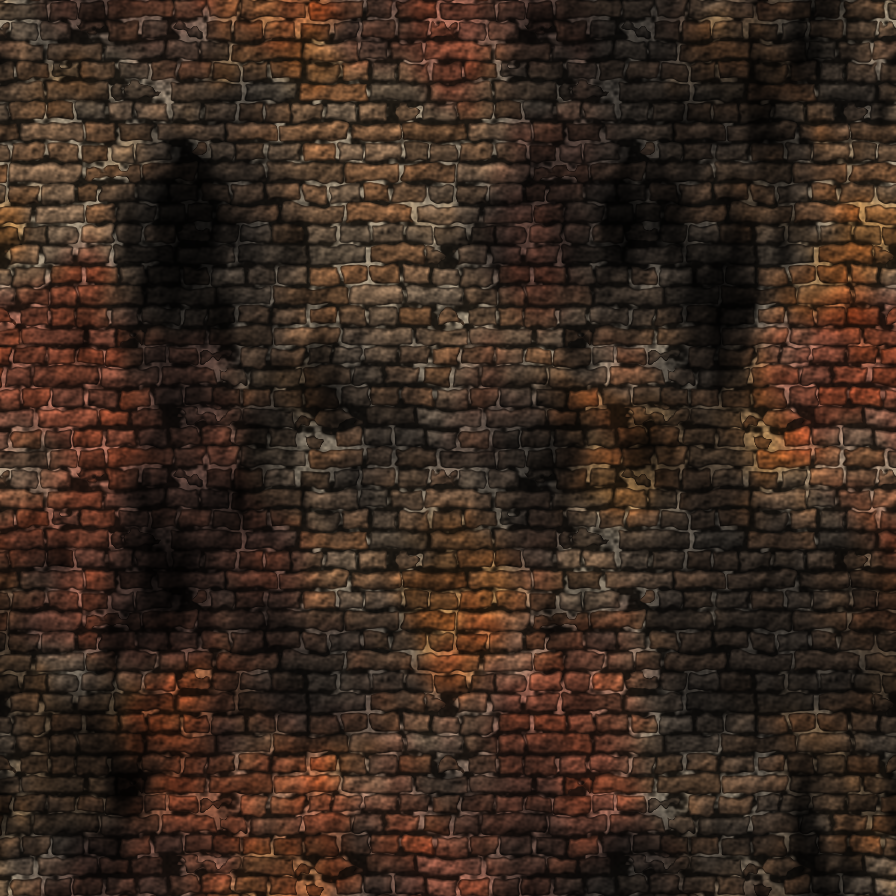
Give the GLSL for this texture, as a WebGL 2 fragment shader.

```glsl
#version 300 es
precision highp float;

uniform vec2 u_resolution;
out vec4 outColor;

float hash(vec2 p) {
    vec3 q = fract(p.xyx * 0.1031);
    q += dot(q, q.yzx + 33.33);
    return fract((q.x + q.y) * q.z);
}

// Value noise that wraps after "period" cells
float noise(vec2 p, vec2 period, float seed) {
    vec2 cell = floor(p), f = fract(p);
    f = f * f * (3.0 - 2.0 * f);
    vec2 a = mod(cell, period) + seed, b = mod(cell + 1.0, period) + seed;
    return mix(mix(hash(a), hash(vec2(b.x, a.y)), f.x),
               mix(hash(vec2(a.x, b.y)), hash(b), f.x), f.y);
}

float fbm(vec2 p, vec2 period, float seed, int octaves) {
    float sum = 0.0, total = 0.0, amp = 1.0;
    for (int i = 0; i < octaves; i++) {
        sum += amp * noise(p, period, seed);
        total += amp;
        amp *= 0.55;
        p *= 2.0;
        period *= 2.0;
        seed += 17.0;
    }
    return sum / total;
}

float roundedBox(vec2 p, vec2 halfSize, float radius) {
    vec2 q = abs(p) - halfSize + radius;
    return length(max(q, 0.0)) + min(max(q.x, q.y), 0.0) - radius;
}

float roughness(vec2 t) {
    return fbm(t * vec2(36.0, 44.0), vec2(36.0, 44.0), 5.0, 3);
}

// One wall tile: 22 courses, alternating 7 long and 14 short bricks
vec3 brickWall(vec2 t, float pixel) {
    vec2 waves = vec2(noise(t * 9.0, vec2(9.0), 61.0), noise(t * 11.0, vec2(11.0), 83.0)) - 0.5;
    vec2 ripple = vec2(noise(t * 50.0, vec2(50.0), 7.0), noise(t * 50.0, vec2(50.0), 29.0)) - 0.5;
    vec2 p = t + 0.012 * waves + 0.006 * ripple;

    float row = mod(floor(p.y * 22.0), 22.0);
    float count = mod(row, 2.0) > 0.5 ? 7.0 : 14.0;
    float x = p.x * count + 0.6 * hash(vec2(row, 3.0));
    x += 0.45 * noise(vec2(x, row + 0.5), vec2(count, 22.0), 41.0);
    vec2 id = vec2(mod(floor(x), count), row);
    vec2 local = vec2(fract(x), fract(p.y * 22.0));
    vec2 size = vec2(1.0 / count, 1.0 / 22.0);

    // Some long bricks are cut in two
    if (count < 10.0 && hash(id + 150.0) > 0.78) {
        id.x += 20.0 * floor(local.x * 2.0) + 20.0;
        local.x = fract(local.x * 2.0);
        size.x *= 0.5;
    }

    // Worn outline, with a few badly broken bricks
    float wear = fbm(t * 40.0, vec2(40.0), 97.0, 2);
    float d = roundedBox((local - 0.5) * size, size * 0.5 - vec2(0.0032, 0.003), 0.005);
    d += 0.009 * (wear - 0.5);
    d += 0.05 * step(0.95, hash(id + 310.0)) * max(wear - 0.42, 0.0);
    float brick = 1.0 - smoothstep(-0.8 * pixel, 0.8 * pixel, d);

    // Surface colour, grain and relief lit from above left
    float tone = hash(id + 11.0), hue = hash(id + 47.0);
    vec3 face = mix(vec3(0.29, 0.24, 0.19), vec3(0.44, 0.35, 0.27), tone);
    face *= mix(vec3(0.95, 1.0, 1.04), vec3(1.12, 0.95, 0.79), hue);
    float height = roughness(t);
    float relief = height - roughness(t + vec2(-0.005, 0.006));
    float grain = noise(t * 150.0, vec2(150.0), 13.0);
    face *= 0.72 + 0.3 * grain + 0.35 * height + 1.5 * relief;
    face *= mix(0.5, 1.0, smoothstep(0.0, 0.007, -d));
    face *= 0.82 + 0.32 * smoothstep(0.1, 0.8, local.y);

    // Dark crevices, with pale mortar left in patches and upright joints
    float upright = smoothstep(0.1, 0.3, min(local.y, 1.0 - local.y));
    float residue = fbm(t * 24.0, vec2(24.0), 201.0, 3) + 0.1 * upright;
    vec3 joint = mix(vec3(0.12, 0.1, 0.075), vec3(0.64, 0.58, 0.49), smoothstep(0.48, 0.68, residue));
    joint *= 0.75 + 0.4 * grain;
    return mix(joint, face, brick);
}

void main() {
    vec2 uv = gl_FragCoord.xy / u_resolution;
    vec3 color = brickWall(fract(uv * 2.0), 2.0 / u_resolution.y);

    // Rust and red tints, strongest in the lower half
    float low = 0.5 + 0.5 * sin(6.2832 * uv.y);
    float red = smoothstep(0.46, 0.72, fbm(uv * 5.0, vec2(5.0), 401.0, 4) + 0.12 * low - 0.04);
    float amber = smoothstep(0.5, 0.72, fbm(uv * 6.0, vec2(6.0), 433.0, 4) + 0.05 * low);
    color *= mix(vec3(1.0), vec3(1.06, 0.68, 0.65), 0.8 * red);
    color *= mix(vec3(1.0), vec3(1.18, 0.94, 0.62), 0.8 * amber);

    // Soot clouds and downward streaks
    float soot = fbm(uv * vec2(5.0, 4.0), vec2(5.0, 4.0), 503.0, 5);
    float streak = fbm(uv * vec2(14.0, 4.0), vec2(14.0, 4.0), 557.0, 4);
    float cloud = smoothstep(0.42, 0.7, soot);
    float run = smoothstep(0.56, 0.74, 0.6 * streak + 0.45 * soot);
    float gray = dot(color, vec3(0.3, 0.59, 0.11));
    color = mix(color, gray * vec3(1.06, 0.99, 0.95), 0.5 * cloud);
    color *= (1.0 - 0.6 * cloud) * (1.0 - 0.7 * run);

    outColor = vec4(color, 1.0);
}
```
